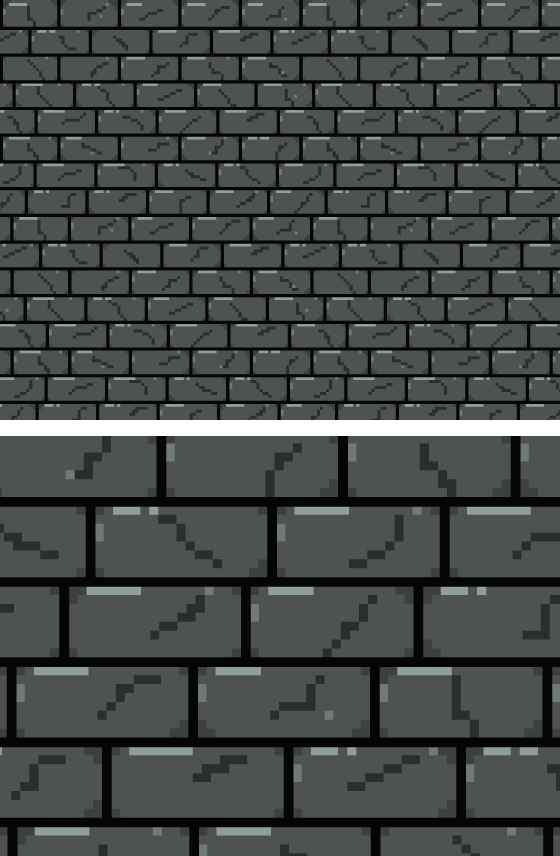
Top, the full canvas; bottom, a detail of the centre.
A Shadertoy shader for this texture:

```glsl
const vec2 CANVAS_CELLS = vec2(185.0, 141.45); // blocky cells across and down
const float BRICK_PITCH = 20.0;
const float ROW_PITCH = 9.0;
const float TILE_WIDTH = 99.0;    // four full bricks and a slightly narrower one
const float VARIANT_ROWS = 8.0;   // rows before brick details recur
const float MORTAR_WIDTH = 1.08;
const int CRACK_LENGTH = 8;
const int SAMPLES = 4;            // antialiasing grid per axis

const vec3 MORTAR = vec3(0.02);
const vec3 STONE = vec3(0.31, 0.32, 0.32);
const vec3 SHADE = vec3(0.24, 0.25, 0.25);
const vec3 CRACK = vec3(0.17, 0.18, 0.18);
const vec3 HIGHLIGHT = vec3(0.57, 0.62, 0.62);
const vec3 GLINT = vec3(0.44, 0.47, 0.47);

// Horizontal start of the brick tile in each row, from the top
const float ROW_SHIFT[16] = float[16](
    18.9, 9.3, 18.9, 4.1, 11.4, 18.9, 11.1, 8.2,
    22.4, 12.9, 22.5, 7.8, 15.1, 22.5, 14.7, 11.7);

float hash(vec2 brick, float salt) {
    vec3 p = fract((vec3(brick, salt) + vec3(17.0, 43.0, 71.0)) * vec3(0.1031, 0.1130, 0.0973));
    p += dot(p, p.zyx + 31.32);
    return fract((p.x + p.y) * p.z);
}

// Stepped crack wandering down and sideways
bool onCrack(vec2 cell, vec2 id) {
    float dir = hash(id, 1.0) < 0.55 ? -1.0 : 1.0;
    vec2 p = vec2(10.0 - 3.0 * dir + floor(3.0 * hash(id, 2.0)),
                  1.0 + floor(2.0 * hash(id, 3.0)));
    for (int i = 0; i < CRACK_LENGTH; i++) {
        if (cell == p) return true;
        float turn = hash(id, 20.0 + float(i));
        p += vec2(turn < 0.7 ? dir : 0.0, turn > 0.35 ? 1.0 : 0.0);
    }
    return false;
}

// Worn corners, each with its own reach
bool onCorner(vec2 cell, vec2 last, vec2 id) {
    vec2 side = step(last * 0.5, cell);
    vec2 d = min(cell, last - cell);
    float reach = hash(id, 5.0 + side.x + 2.0 * side.y) < 0.3 ? 2.0 : 1.0;
    return d.x + d.y < reach;
}

vec3 brickColor(vec2 cell, vec2 last, vec2 id) {
    // Lit top edge, sometimes broken by a gap
    float edgeEnd = 7.0 + floor(3.0 * hash(id, 10.0));
    bool gap = hash(id, 11.0) < 0.2 && cell.x == 5.0;
    bool lit = hash(id, 12.0) < 0.88 && cell.x >= 2.0 && cell.x < edgeEnd && !gap;
    if (cell.y == 0.0 && lit) return HIGHLIGHT;

    // Small glints: left edge, top right, and a rare chip on the face
    bool leftGlint = cell.x == 0.0 && (cell.y == 2.0 || cell.y == 3.0) && hash(id, 13.0) < 0.8;
    bool topGlint = cell == vec2(14.0 + floor(2.0 * hash(id, 14.0)), 0.0) && hash(id, 15.0) < 0.35;
    vec2 chip = vec2(5.0 + floor(10.0 * hash(id, 16.0)), 4.0 + floor(2.0 * hash(id, 17.0)));
    bool faceGlint = cell == chip && hash(id, 18.0) < 0.15;
    if (leftGlint || topGlint || faceGlint) return GLINT;

    if (onCrack(cell, id)) return CRACK;
    return onCorner(cell, last, id) ? SHADE : STONE;
}

vec3 wall(vec2 uv) {
    vec2 p = vec2(uv.x, 1.0 - uv.y) * CANVAS_CELLS;
    float row = floor(p.y / ROW_PITCH);
    float x = mod(p.x - ROW_SHIFT[clamp(int(row), 0, 15)], TILE_WIDTH);
    float column = floor(x / BRICK_PITCH);
    vec2 local = vec2(x - column * BRICK_PITCH, p.y - row * ROW_PITCH);

    // The uppermost course has no bed joint above it
    if (local.x < MORTAR_WIDTH || (local.y < MORTAR_WIDTH && row > 0.0)) return MORTAR;

    float width = min(BRICK_PITCH, TILE_WIDTH - column * BRICK_PITCH);
    vec2 last = vec2(width, ROW_PITCH) - 2.0;
    return brickColor(floor(local) - 1.0, last, vec2(column, mod(row, VARIANT_ROWS)));
}

void mainImage(out vec4 fragColor, in vec2 fragCoord) {
    vec3 sum = vec3(0.0);
    for (int j = 0; j < SAMPLES; j++) {
        for (int i = 0; i < SAMPLES; i++) {
            vec2 offset = (vec2(i, j) + 0.5) / float(SAMPLES) - 0.5;
            sum += wall((fragCoord + offset) / iResolution.xy);
        }
    }
    fragColor = vec4(sum / float(SAMPLES * SAMPLES), 1.0);
}
```
